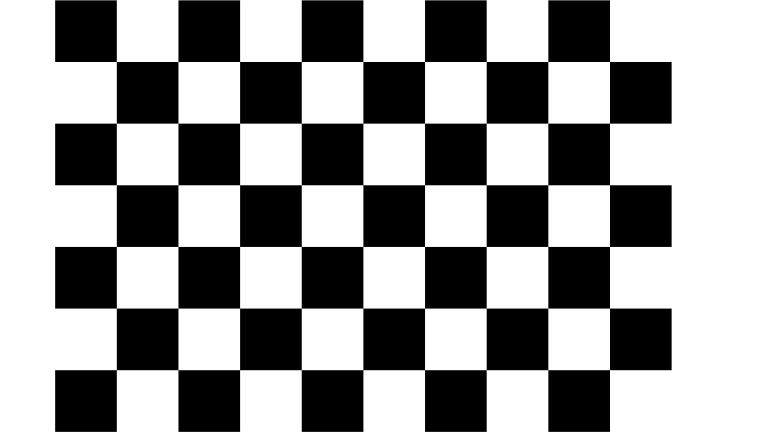
A Shadertoy shader for this pattern:

```glsl
const vec3 INK = vec3(0.0);
const vec3 PAPER = vec3(1.0);

// Total length of even cells between zero and c
vec2 evenLength(vec2 c) {
    return floor(c * 0.5) + min(mod(c, 2.0), 1.0);
}

// Box-filtered ink coverage of a finite checkerboard, measured in cells
float checkerCoverage(vec2 cell, vec2 count, float pixelWidth) {
    vec2 lower = clamp(cell - 0.5 * pixelWidth, vec2(0.0), count);
    vec2 upper = clamp(cell + 0.5 * pixelWidth, vec2(0.0), count);
    vec2 even = (evenLength(upper) - evenLength(lower)) / pixelWidth;
    vec2 odd = (upper - lower) / pixelWidth - even;
    return even.x * even.y + odd.x * odd.y;
}

void mainImage(out vec4 fragColor, in vec2 fragCoord) {
    // Lengths are fractions of the canvas height
    vec2 position = fragCoord / iResolution.y;
    vec2 boardOrigin = vec2(0.1277, 0.0003);
    vec2 boardCells = vec2(10.0, 7.0);
    float cellSize = 0.1427;

    vec2 cell = (position - boardOrigin) / cellSize;
    float pixelWidth = 1.0 / (iResolution.y * cellSize);
    float ink = checkerCoverage(cell, boardCells, pixelWidth);

    fragColor = vec4(mix(PAPER, INK, ink), 1.0);
}
```
